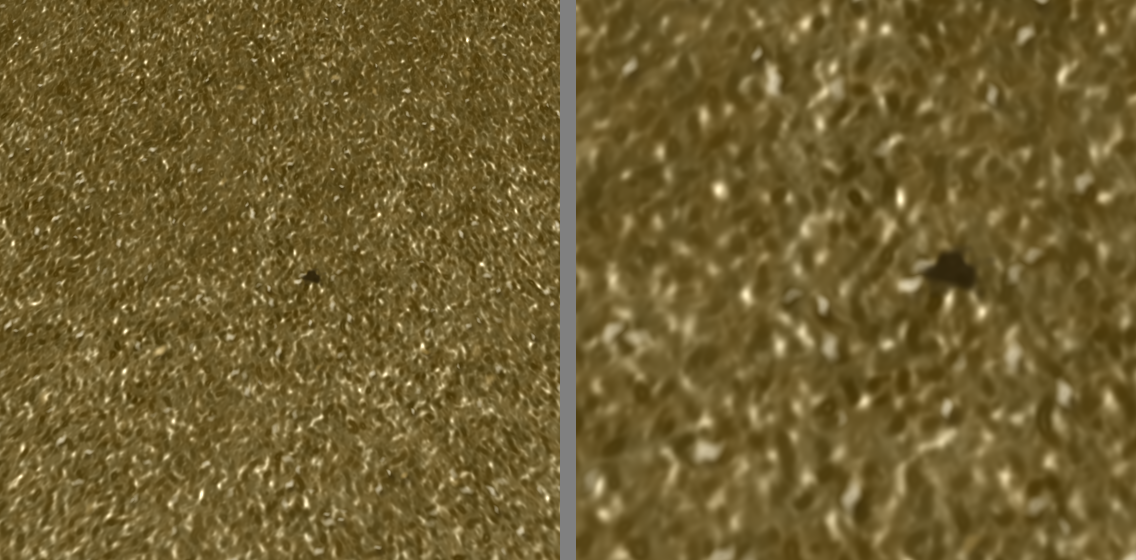
Left, the full canvas; right, a detail of the centre.
Write a Shadertoy shader that draws this texture.

```glsl
// Olive-brown gravelly ground seen at a slant: short upright grit, pale flecks and a few pebbles.

const vec3 EARTH = vec3(0.418, 0.348, 0.165);
const vec3 PALE_FLECK = vec3(0.80, 0.75, 0.62);
const vec3 TAN_PEBBLE = vec3(0.70, 0.60, 0.37);
const vec3 SHADOW = vec3(0.20, 0.15, 0.04);

vec3 hash3(vec2 cell, float seed) {
    vec3 p = fract(vec3(cell, seed) * vec3(0.1031, 0.1030, 0.0973));
    p += dot(p, p.yxz + 33.33);
    return fract((p.xxy + p.yxx) * p.zyx);
}

float valueNoise(vec2 p, float seed) {
    vec2 i = floor(p), f = fract(p);
    f = f * f * (3.0 - 2.0 * f);
    float low = mix(hash3(i, seed).x, hash3(i + vec2(1, 0), seed).x, f.x);
    float high = mix(hash3(i + vec2(0, 1), seed).x, hash3(i + vec2(1, 1), seed).x, f.x);
    return mix(low, high, f.y);
}

// Perspective: grains shrink to about half their size at the far edge.
vec2 groundPlane(vec2 uv) {
    return vec2((uv.x - 0.5) * (1.0 + 0.9 * uv.y) + 3.0, uv.y + 0.45 * uv.y * uv.y + 2.0);
}

// Coordinates across (x) and along (y) an axis leaning right of vertical.
vec2 alongLean(vec2 d, float lean) {
    float c = cos(lean), s = sin(lean);
    return vec2(c * d.x - s * d.y, s * d.x + c * d.y);
}

// Sum of short, randomly signed ripples, mostly upright with a slight lean.
float grit(vec2 p, float seed) {
    vec2 home = floor(p);
    float sum = 0.0;
    for (int y = -1; y <= 1; y++)
    for (int x = -1; x <= 1; x++) {
        vec2 cell = home + vec2(x, y);
        float localLean = 0.2 + 1.1 * (valueNoise(cell * 0.35, seed + 9.0) - 0.5);
        for (int k = 0; k < 3; k++) {
            vec3 place = hash3(cell, seed + float(k) * 7.0);
            vec3 style = hash3(cell, seed + float(k) * 7.0 + 41.0);
            vec2 q = alongLean(p - cell - place.xy, localLean + 1.9 * (style.x - 0.5));
            q.x += 0.5 * (style.y - 0.5) * q.y * q.y;
            float envelope = exp(-8.0 * q.x * q.x - mix(4.5, 10.0, style.z) * q.y * q.y);
            sum += (2.0 * place.z - 1.0) * envelope * cos(5.2 * q.x);
        }
    }
    return sum;
}

// Scattered soft-edged stones: x = coverage, y = shadow, z = random tone.
vec3 stones(vec2 p, float seed, float chance, float radius) {
    vec2 home = floor(p);
    vec3 result = vec3(0.0, 0.0, 0.5);
    for (int y = -1; y <= 1; y++)
    for (int x = -1; x <= 1; x++) {
        vec2 cell = home + vec2(x, y);
        vec3 place = hash3(cell, seed);
        if (place.z > chance) continue;
        vec3 style = hash3(cell, seed + 17.0);
        vec2 d = p - cell - place.xy;
        vec2 q = alongLean(d, 0.7 + 2.2 * (style.x - 0.5));
        vec2 size = radius * mix(0.6, 1.25, style.y) * vec2(0.7, 1.2);
        q.x += 0.25 * q.y * sin(q.y / radius * 2.0 + style.z * 6.0);
        float cover = 1.0 - smoothstep(0.2, 1.4, length(q / size));
        cover *= mix(0.4, 1.0, style.z);
        vec2 below = (d + radius * vec2(-0.3, 0.85)) / radius;
        float shade = exp(-dot(below, below));
        if (cover > result.x) result.z = style.y;
        result.xy = max(result.xy, vec2(cover, shade * style.z));
    }
    return result;
}

// A ragged dark clump.
float clump(vec2 d, float radius) {
    float ragged = 1.1 * (valueNoise(d / radius * 2.2 + 20.0, 5.0) - 0.5);
    return 1.0 - smoothstep(0.2, 1.3, length(d / vec2(1.2, 0.8)) / radius + ragged);
}

void mainImage(out vec4 fragColor, in vec2 fragCoord) {
    vec2 uv = fragCoord / iResolution.xy;
    vec2 ground = groundPlane(uv);

    // Grit contrast and broad tone drift slowly over the ground.
    float patches = valueNoise(ground * 6.0, 2.0) - 0.5;
    float contrast = mix(1.1, 0.88, uv.y) * (1.0 + 0.5 * patches);
    float grain = 2.65 * (grit(ground * 41.0, 3.0) + 0.28 * grit(ground * 70.0, 60.0));
    float tone = 0.076 * grain * contrast + 0.015 * grain * grain;
    tone += 0.045 * (valueNoise(ground * 13.0, 8.0) - 0.5) + 0.035 * patches;
    tone += 0.06 * (valueNoise(ground * 25.0, 31.0) - 0.5);
    tone += mix(0.026, -0.024, uv.y);
    vec3 color = EARTH + max(tone, -0.19);

    // Slight warm and cool shifts between grains.
    float warmth = valueNoise(ground * 38.0, 12.0) - 0.5;
    color += 0.02 * warmth * vec3(1.0, 0.0, -1.0);

    // Pale flecks that keep some grit, then larger tan pebbles.
    vec3 fleck = stones(ground * 26.0, 23.0, 0.17, 0.23);
    color = mix(color, SHADOW, 0.45 * fleck.y);
    color = mix(color, PALE_FLECK + 0.16 * (fleck.z - 0.5) + 0.04 * grain, 0.9 * fleck.x);
    vec3 pebble = stones(ground * 10.0, 77.0, 0.10, 0.13);
    color = mix(color, SHADOW, 0.4 * pebble.y);
    color = mix(color, TAN_PEBBLE + 0.2 * (pebble.z - 0.5) + 0.05 * grain, 0.9 * pebble.x);

    color = mix(color, SHADOW * 0.8, 0.85 * clump(uv - vec2(0.56, 0.505), 0.016));
    fragColor = vec4(clamp(color, 0.0, 1.0), 1.0);
}
```
